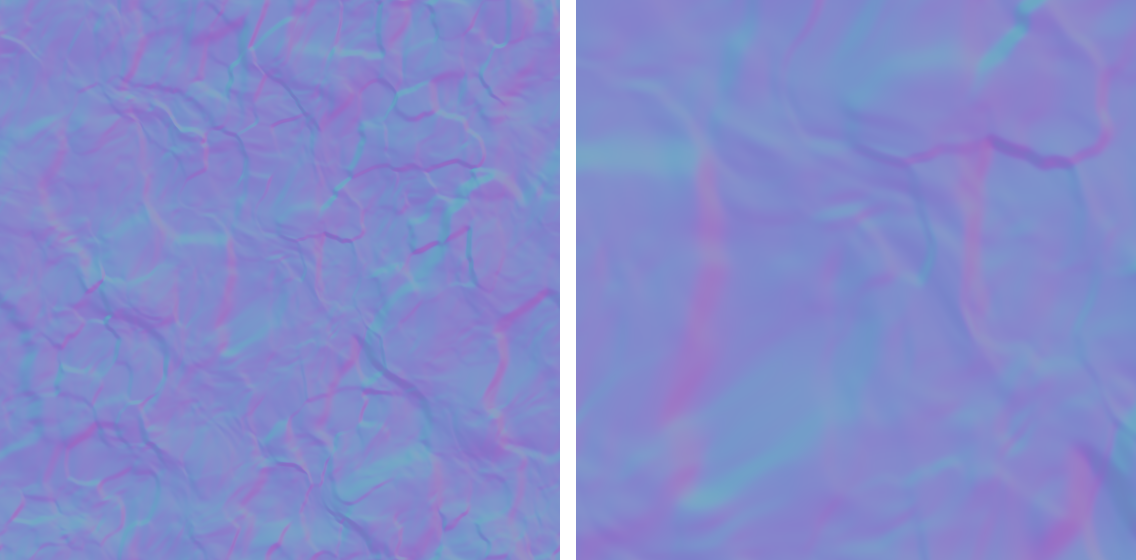
Left: the whole. Right: its middle third, enlarged.
Reproduce this texture map procedurally as a WebGL 2 fragment shader.

```glsl
#version 300 es
precision highp float;

uniform vec2 u_resolution;
out vec4 fragColor;

const vec3 FLAT_COLOR = vec3(0.51, 0.539, 0.80);
const vec2 SLAB_CELLS = vec2(7.0, 5.0);
const vec2 CHIP_CELLS = vec2(17.0, 14.0);
const float GRAIN_CELLS = 8.0;
const int GRAIN_OCTAVES = 4;
const float GRAIN_WARP = 0.1;
const float EDGE_SHARPNESS = 17.0;
const float FACET_TILT = 0.4;
const float EDGE_WARP = 0.095;
const float SLAB_HEIGHT = 0.62;
const float GRAIN_HEIGHT = 0.56;
const float PATCH_CELLS = 5.0;
const float CHIP_MIN = 0.03;
const float CHIP_MAX = 0.32;
const float RELIEF = 0.085;
const float SAMPLE_STEP = 0.003;
// Slope to red and green; the cross terms lean the light to the upper left.
const mat2 SLOPE_TINT = mat2(0.11, -0.035, -0.035, 0.13);
const float STEEP_DARKENING = 0.05;

// Three random values for a cell of a wrapping grid
vec3 hashCell(vec2 cell, vec2 period, uint seed) {
    uvec2 wrapped = uvec2(mod(cell + 0.5, period));
    uvec3 v = uvec3(wrapped, seed) * 1664525u + 1013904223u;
    v.x += v.y * v.z;
    v.y += v.z * v.x;
    v.z += v.x * v.y;
    v ^= v >> 16u;
    v.x += v.y * v.z;
    v.y += v.z * v.x;
    v.z += v.x * v.y;
    return vec3(v >> 8u) / 16777216.0;
}

// Three channels of tiling value noise
vec3 noise(vec2 p, vec2 period, uint seed) {
    vec2 cell = floor(p);
    vec2 f = p - cell;
    f = f * f * f * (f * (f * 6.0 - 15.0) + 10.0);
    vec3 low = mix(hashCell(cell, period, seed),
                   hashCell(cell + vec2(1, 0), period, seed), f.x);
    vec3 high = mix(hashCell(cell + vec2(0, 1), period, seed),
                    hashCell(cell + vec2(1, 1), period, seed), f.x);
    return mix(low, high, f.y);
}

// Each octave is bent by the coarser ones to hide the grid
vec3 fractalNoise(vec2 uv) {
    vec3 sum = vec3(0.0);
    float amplitude = 0.5;
    float cells = GRAIN_CELLS;
    for (int i = 0; i < GRAIN_OCTAVES; i++) {
        vec2 bent = uv + GRAIN_WARP * sum.yx;
        sum += amplitude * (noise(bent * cells, vec2(cells), uint(i + 1)) - 0.5);
        amplitude *= 0.5;
        cells *= 2.0;
    }
    return sum;
}

// Tilted facets at random heights, blended softly across cell borders
float facets(vec2 uv, vec2 cells, uint seed) {
    vec2 p = uv * cells;
    vec2 home = floor(p);
    float heightSum = 0.0;
    float weightSum = 0.0;
    for (int y = -1; y <= 1; y++) {
        for (int x = -1; x <= 1; x++) {
            vec2 cell = home + vec2(x, y);
            vec3 site = hashCell(cell, cells, seed);
            vec2 tilt = hashCell(cell, cells, seed + 1u).xy - 0.5;
            vec2 offset = p - cell - mix(vec2(0.1), vec2(0.9), site.xy);
            float weight = exp(-EDGE_SHARPNESS * dot(offset, offset));
            heightSum += weight * (site.z + FACET_TILT * dot(tilt, offset));
            weightSum += weight;
        }
    }
    return heightSum / weightSum;
}

// Rock surface: large slabs, patches of chips, fine grain
float rockHeight(vec2 uv) {
    vec3 grain = fractalNoise(uv);
    vec2 warped = uv + EDGE_WARP * grain.xy;
    float patchiness = noise(uv * PATCH_CELLS, vec2(PATCH_CELLS), 31u).x;
    float chips = mix(CHIP_MIN, CHIP_MAX, smoothstep(0.2, 0.8, patchiness));
    return SLAB_HEIGHT * facets(warped, SLAB_CELLS, 11u)
         + chips * facets(warped, CHIP_CELLS, 21u)
         + GRAIN_HEIGHT * grain.z;
}

void main() {
    vec2 uv = gl_FragCoord.xy / u_resolution;

    // Surface normal from central differences
    vec2 dx = vec2(SAMPLE_STEP, 0.0);
    vec2 dy = dx.yx;
    vec2 slope = vec2(rockHeight(uv + dx) - rockHeight(uv - dx),
                      rockHeight(uv + dy) - rockHeight(uv - dy));
    slope *= RELIEF / (2.0 * SAMPLE_STEP);
    vec3 normal = normalize(vec3(-slope, 1.0));

    // Muted normal-map colours
    vec3 color = FLAT_COLOR;
    color.rg += SLOPE_TINT * normal.xy;
    color.b -= STEEP_DARKENING * (1.0 - normal.z);
    fragColor = vec4(color, 1.0);
}
```
